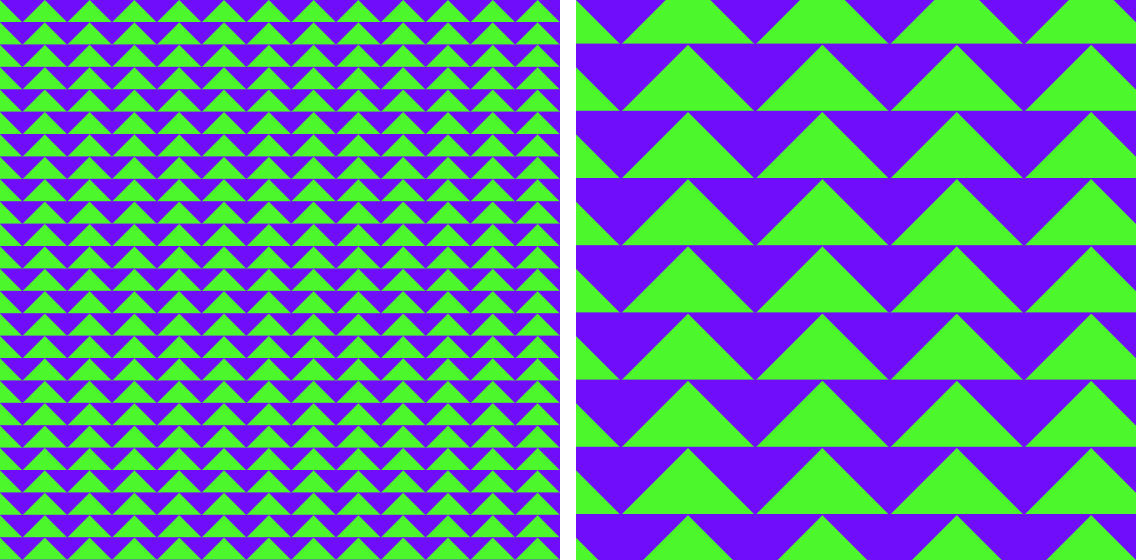
Left: the whole. Right: its middle third, enlarged.
This pattern is drawn by a three.js fragment shader. Its source:

```glsl
#define COLUMNS 12.5
#define ROWS 25.0
#define BASE_GAP 0.018
#define VIOLET vec3(0.44, 0.05, 0.98)
#define GREEN vec3(0.30, 0.97, 0.17)

varying vec2 vUv;

// Signed distance to the triangle in canvas units, positive inside
float triangleDepth(vec2 uv) {
  float fromApex = 2.0 * abs(fract(uv.x * COLUMNS + 0.5) - 0.5);
  float height = fract(uv.y * ROWS);

  // Scale each edge by the length of its gradient
  float slopeGradient = length(vec2(2.0 * COLUMNS, ROWS));
  float slope = (1.0 - fromApex - height) / slopeGradient;
  float base = (height - BASE_GAP) / ROWS;
  return min(slope, base);
}

void main() {
  float pixelSize = fwidth(vUv.y);
  float coverage = clamp(triangleDepth(vUv) / pixelSize + 0.5, 0.0, 1.0);
  gl_FragColor = vec4(mix(VIOLET, GREEN, coverage), 1.0);
}
```
